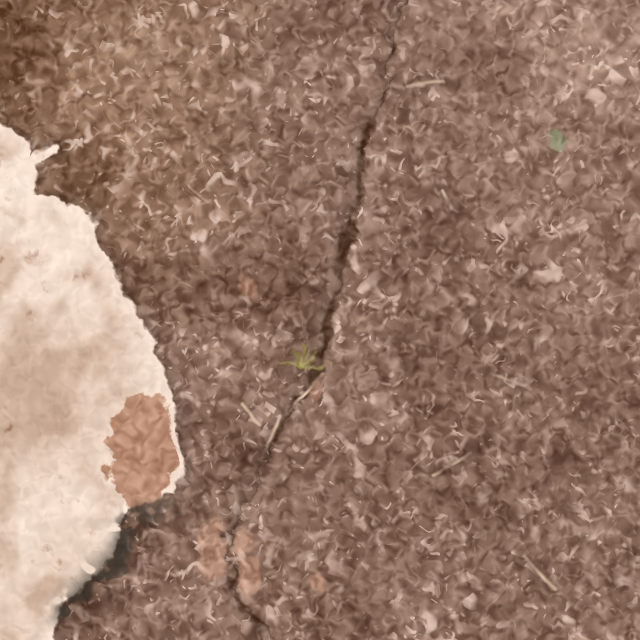
Reproduce this texture procedurally as a Shadertoy shader.

```glsl
// Weathered brown stone with a ragged sheet of pale plaster and a broken crack.
// Grain is warped value noise cut into light and dark flecks; the plaster rim
// and the crack are signed polyline distances roughened by a domain warp.

const vec3 STONE = vec3(.525, .405, .345);
const vec3 FLECK = vec3(.9, .79, .73);
const vec3 PLASTER = vec3(.965, .88, .815);
const vec3 DIRT = vec3(.8, .68, .595);
const vec3 BARE = vec3(.73, .55, .45);
const vec3 CRACK_DARK = vec3(.31, .21, .15);
const vec3 STRAW = vec3(.84, .73, .63);
const vec3 PEBBLE = vec3(.77, .585, .485);
const vec3 BLADE = vec3(.63, .6, .33);
const vec3 LEAF = vec3(.54, .6, .46);
const vec3 MOSS = vec3(.25, .22, .19);
const float GRAIN = .23;
const float WARP = .026;

// Outlines from top to bottom
const vec2 RIM[14] = vec2[14](vec2(-.01, .83), vec2(.05, .765), vec2(.06, .695),
  vec2(.14, .67), vec2(.16, .61), vec2(.215, .505), vec2(.247, .45), vec2(.27, .38),
  vec2(.29, .28), vec2(.275, .232), vec2(.2, .208), vec2(.175, .13), vec2(.1, .05), vec2(.08, -.01));
const vec2 CRACK[14] = vec2[14](vec2(.63, 1.01), vec2(.615, .9), vec2(.6, .85),
  vec2(.573, .79), vec2(.557, .68), vec2(.53, .555), vec2(.505, .465), vec2(.485, .39),
  vec2(.425, .325), vec2(.405, .245), vec2(.36, .17), vec2(.366, .08), vec2(.39, .04), vec2(.44, -.01));
// Broad tones: centre, radius, amount
const vec4 TONES[11] = vec4[11](vec4(.18, .88, .12, .06), vec4(.87, .94, .2, .1),
  vec4(.02, .93, .1, -.1), vec4(.42, .56, .12, -.03), vec4(.12, .73, .07, -.08),
  vec4(.79, .88, .04, -.09), vec4(.2, .16, .04, -.14), vec4(.13, .06, .05, -.14),
  vec4(.4, .27, .045, -.12), vec4(.31, .19, .035, -.09), vec4(.8, .2, .3, -.025));
// Pebbles: centre, radii
const vec4 PEBBLES[6] = vec4[6](vec4(.332, .14, .027, .044), vec4(.383, .155, .02, .023),
  vec4(.39, .1, .022, .032), vec4(.492, .091, .019, .011), vec4(.39, .555, .011, .018),
  vec4(.496, .39, .014, .022));
// Straws: start, end
const vec4 STRAWS[8] = vec4[8](vec4(.414, .297, .436, .349), vec4(.462, .368, .504, .418),
  vec4(.677, .258, .736, .29), vec4(.768, .417, .827, .393), vec4(.82, .13, .866, .078),
  vec4(.69, .703, .706, .674), vec4(.378, .368, .406, .338), vec4(.637, .866, .692, .872));

float hash(vec2 p) {
  vec3 q = fract(p.xyx * .1031);
  q += dot(q, q.yzx + 33.33);
  return fract((q.x + q.y) * q.z);
}

float noise(vec2 p) {
  vec2 i = floor(p), f = fract(p);
  f = f * f * (3. - 2. * f);
  return mix(mix(hash(i), hash(i + vec2(1, 0)), f.x),
             mix(hash(i + vec2(0, 1)), hash(i + 1.), f.x), f.y);
}

float fbm(vec2 p) {
  float sum = 0., amp = .53;
  for (int i = 0; i < 4; i++, amp *= .5) {
    sum += amp * noise(p);
    p = mat2(1.6, 1.2, -1.2, 1.6) * p + 7.3;
  }
  return sum;
}

float segment(vec2 p, vec2 a, vec2 b) {
  vec2 d = b - a;
  return length(p - a - d * clamp(dot(p - a, d) / dot(d, d), 0., 1.));
}

// Distance to a descending polyline, negative on its left
float sideDistance(vec2 p, vec2 line[14]) {
  float dist = 1., side = 1.;
  for (int i = 0; i < 13; i++) {
    vec2 a = line[i], b = line[i + 1];
    dist = min(dist, segment(p, a, b));
    if (p.y <= a.y && p.y > b.y && p.x < mix(a.x, b.x, (a.y - p.y) / (a.y - b.y))) side = -1.;
  }
  return dist * side;
}

float ellipse(vec2 p, vec2 r) { return (length(p / r) - 1.) * min(r.x, r.y); }

float bump(vec2 p) { return exp(-dot(p, p)); }

// Noise sheared into irregular slivers
float slivers(vec2 p) {
  p = mat2(.8, .6, -.6, .8) * p;
  return noise(p + 1.8 * vec2(noise(p * .6), noise(p * .6 + 30.)));
}

void mainImage(out vec4 fragColor, in vec2 fragCoord) {
  vec2 p = fragCoord / iResolution.xy;
  float soft = max(.003, 1. / iResolution.y);
  vec2 warp = vec2(fbm(p * 38.), fbm(p * 38. + 50.)) - .5, q = p + warp * WARP;
  float broad = fbm(p * 9.) - .5, fine = slivers(p * 125.) - .5, mid = noise(p * 60. + 9.) - .5;

  // Stone tones and flecks
  float tone = broad * .16 + fine * GRAIN + mid * GRAIN * .6;
  for (int i = 0; i < 11; i++) tone += TONES[i].w * bump((q - TONES[i].xy) / TONES[i].z);
  vec3 col = STONE + tone * vec3(1, .95, .9);
  col += smoothstep(.6, .1, p.x) * smoothstep(.3, .8, p.y) * vec3(.015, 0, -.025);
  float chips = max(smoothstep(.6, .95, slivers(p * 88. + 40.)), smoothstep(.68, .95, slivers(p * 130. + 70.)));
  chips *= .25 + .75 * smoothstep(.25, .8, noise(p * 45. + 15.));
  col = mix(col, FLECK, clamp(chips * (.62 + broad + tone), 0., .9));

  // Broken crack with a shaded left bank and a lit right lip
  float crack = sideDistance(p + warp * .035, CRACK);
  float open = smoothstep(.34, .43, p.y) * smoothstep(.84, .74, p.y);
  float width = mix(.002, .007, open) * (.3 + 1.4 * noise(p * 45.));
  float gaps = smoothstep(.2, .65, noise(p * 24. + 4.));
  col *= 1. - .25 * step(crack, 0.) * exp(crack / mix(.008, .018, open));
  col += .05 * bump(vec2(crack - .018, 0) / .01);
  float cut = smoothstep(width + soft * 1.5, width - soft * 1.5, abs(crack));
  col = mix(col, CRACK_DARK + fine * .2, cut * (.3 + .6 * gaps));

  // Pebbles, straws, blades and a leaf
  for (int i = 0; i < 6; i++) {
    float d = ellipse(q - PEBBLES[i].xy, PEBBLES[i].zw);
    col = mix(col, PEBBLE + fine * .22, .62 * smoothstep(soft, -soft * 2., d));
  }
  for (int i = 0; i < 8; i++) {
    float d = segment(p + warp * .008, STRAWS[i].xy, STRAWS[i].zw);
    col *= 1. - .15 * exp(-d * 150.);
    col = mix(col, STRAW, (.7 + mid) * smoothstep(.002 + soft, 0., d));
  }
  vec2 root = vec2(.472, .428);
  for (float a = .15; a < 3.; a += .7) {
    float d = segment(q, root, root + .03 * vec2(cos(a), sin(a)));
    col = mix(col, BLADE + fine * .3, .6 * smoothstep(.003 + soft, 0., d));
  }
  float leaf = ellipse(q + warp * .04 - vec2(.882, .782), vec2(.016));
  col = mix(col, LEAF + fine * .15, .6 * smoothstep(soft, -soft * 2., leaf));

  // Plaster sheet with a spur, stains and a bare patch
  float rim = min(sideDistance(q, RIM), segment(q, vec2(.05, .75), vec2(.09, .77)) - .007);
  float dirt = .8 * bump((q - vec2(.04, .37)) / vec2(.11, .12));
  dirt += .7 * smoothstep(.42, .72, fbm(p * 14. + 23.)) + .3 * smoothstep(.3, 0., p.y);
  vec3 plaster = mix(PLASTER, DIRT, min(dirt, 1.) * smoothstep(0., .04, -rim));
  plaster += fine * .07 + mid * .05 + broad * vec3(.06, .08, .09);
  plaster -= vec3(.15, .19, .2) * smoothstep(.72, .92, fbm(p * 42. + 61.));
  float bare = ellipse(q + warp * .03 - vec2(.222, .298), vec2(.056, .086));
  plaster = mix(plaster, BARE + fine * .18 + mid * .1, smoothstep(soft, -soft, bare));
  col *= 1. - .22 * exp(-max(rim, 0.) * 90.);
  col = mix(col, plaster, smoothstep(soft, -soft, rim));

  // Moss along the lower rim
  float moss = bump(vec2(rim - .012, 0) / .024) * smoothstep(.23, .19, p.y);
  moss *= smoothstep(.35, .6, slivers(p * 65. + 80.)) * smoothstep(.01, .05, p.y);
  fragColor = vec4(clamp(mix(col, MOSS, .85 * moss), 0., 1.), 1);
}
```
